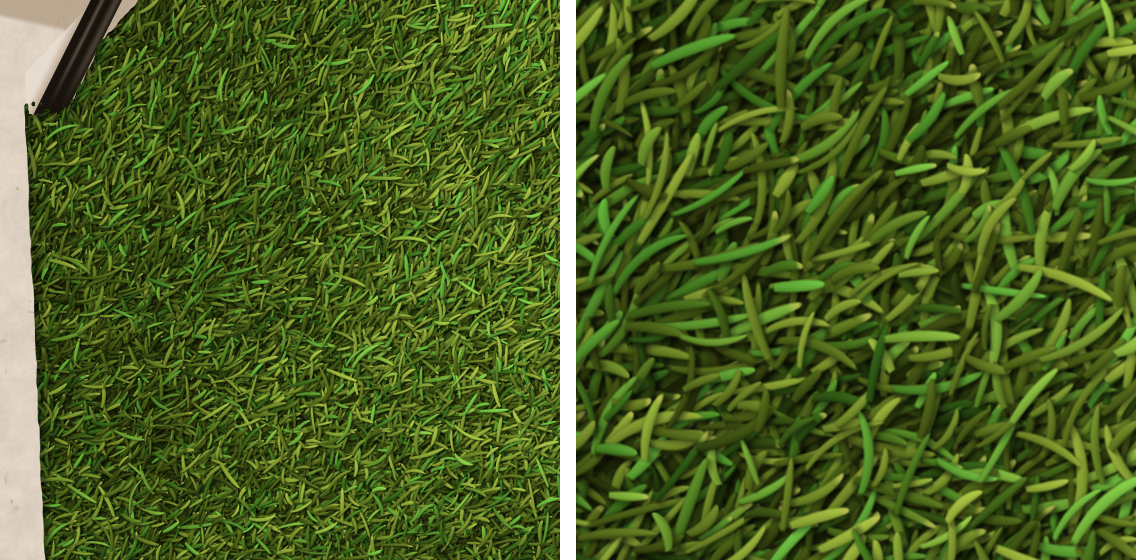
Left: the whole. Right: its middle third, enlarged.
Give the GLSL for this texture, as a WebGL 1 fragment shader.

```glsl
precision highp float;

uniform vec2 u_resolution;

vec4 hash4(vec2 p) {
  vec4 q = fract(p.xyxy * vec4(0.1031, 0.1030, 0.0973, 0.1099));
  q += dot(q, q.wzxy + 33.33);
  return fract((q.xxyz + q.yzzw) * q.zywx);
}

float noise(vec2 p) {
  vec2 i = floor(p), f = fract(p);
  f = f * f * (3.0 - 2.0 * f);
  return mix(mix(hash4(i).x, hash4(i + vec2(1, 0)).x, f.x),
             mix(hash4(i + vec2(0, 1)).x, hash4(i + vec2(1, 1)).x, f.x), f.y);
}

vec3 grassRamp(float t) {
  t = clamp(t, 0.0, 1.1);
  vec3 low = mix(vec3(0.10, 0.13, 0.02), vec3(0.28, 0.40, 0.09), min(t * 2.0, 1.0));
  return mix(low, vec3(0.56, 0.73, 0.24), max(t * 2.0 - 1.0, 0.0));
}

// Paints one curved, tapered blade and its soft shadow over col.
void paintBlade(inout vec3 col, vec2 p, vec2 root, vec2 cell, float depth, float light, float aa) {
  vec4 r = hash4(cell + 171.0);
  vec4 k = hash4(cell + 619.0);
  float lean = 0.62 + 0.45 * root.y - 0.1 * root.x;
  float angle = lean + (r.x + r.y - 1.0) * mix(1.9, 1.15, root.y);
  vec2 dir = vec2(cos(angle), sin(angle));
  vec2 d = p - root;
  vec2 q = vec2(dot(d, dir), dot(d, vec2(-dir.y, dir.x)));

  float halfLength = mix(0.012, 0.033, r.z * r.z);
  float s = q.x / halfLength;
  if (abs(s) > 1.3) return;
  q.y += (k.x - 0.5) * 0.5 * halfLength * (s * s - 0.4);
  float width = mix(0.0020, 0.0036, r.w) * sqrt(max(1.0 - s * s * (0.75 + 0.2 * s), 0.0));
  float ends = 1.0 - smoothstep(0.9, 1.05, abs(s));

  float shadow = 1.0 - smoothstep(0.0, width + 0.004, abs(q.y + 0.0015));
  col *= 1.0 - 0.42 * shadow * ends;

  float across = clamp(q.y / max(width, 0.001), -1.0, 1.0);
  float tone = 0.22 + 0.47 * depth + (k.y - 0.5) * 0.62 + light;
  tone += 0.11 * across + 0.1 * s - 0.1 * across * across;
  vec3 tint = mix(vec3(1.1, 0.97, 1.0), vec3(0.78, 1.05, 1.1), smoothstep(0.45, 1.0, k.z));
  vec3 blade = grassRamp(tone) * tint;
  float paleTip = smoothstep(0.6, 0.85, s) * step(0.86, k.w);
  blade = mix(blade, vec3(0.72, 0.74, 0.32), paleTip * 0.8);
  col = mix(col, blade, (1.0 - smoothstep(width - aa, width + aa, abs(q.y))) * ends);
}

vec3 grass(vec2 p, float aa) {
  float light = 0.24 * (noise(p * 4.0 + 7.0) - 0.5) + 0.12 * (p.x - 0.5);
  vec3 col = grassRamp(0.08 + 0.25 * noise(p * 70.0));
  const float size = 0.035;
  for (int layer = 0; layer < 17; layer++) {
    float n = float(layer);
    vec2 shift = hash4(vec2(n, 43.0)).xy;
    vec2 home = floor(p / size + shift);
    for (int y = -1; y <= 1; y++) {
      for (int x = -1; x <= 1; x++) {
        vec2 cell = home + vec2(x, y);
        vec2 id = cell + vec2(n * 53.0, n * 97.0);
        vec2 root = (cell + hash4(id + 11.0).xy - shift) * size;
        paintBlade(col, p, root, id, n / 16.0, light, aa);
      }
    }
  }
  return col;
}

// Pale slab, its shaded corner, and the slanted dark rail.
vec3 paving(vec2 p, float slant, float aa) {
  float grain = noise(p * 35.0) * 0.6 + noise(p * 140.0) * 0.4;
  vec3 col = vec3(0.87, 0.82, 0.76) + (grain - 0.5) * 0.07;
  float rust = smoothstep(0.82, 0.95, noise(p * 95.0 + 31.0)) * smoothstep(0.55, 0.8, noise(p * 9.0));
  col = mix(col, vec3(0.72, 0.55, 0.38), rust * 0.6);
  float corner = smoothstep(-0.006, 0.006, p.y - 0.972 + 0.22 * p.x);
  col = mix(col, vec3(0.70, 0.62, 0.52), corner * 0.8);

  float panel = smoothstep(-aa, aa, p.x - 0.045 - max(p.y - 0.87, 0.0) * 0.95);
  vec3 panelColor = mix(vec3(0.90, 0.86, 0.81), vec3(0.74, 0.67, 0.59), smoothstep(0.04, 0.064, slant));
  col = mix(col, panelColor, panel * smoothstep(0.77, 0.80, p.y));

  float streak = exp(-pow((slant - 0.083) / 0.004, 2.0)) + 0.8 * exp(-pow((slant - 0.108) / 0.007, 2.0));
  vec3 rail = mix(vec3(0.09, 0.07, 0.05), vec3(0.33, 0.29, 0.24), streak * smoothstep(0.79, 0.92, p.y));
  float inRail = smoothstep(-aa, aa, slant - 0.062) * (1.0 - smoothstep(-aa, aa, slant - 0.118));
  return mix(col, rail, inRail * smoothstep(0.78, 0.80, p.y));
}

void main() {
  vec2 p = gl_FragCoord.xy / u_resolution;
  float aa = max(0.0011, 0.75 / u_resolution.y);

  // Distance to the ragged border between paving and lawn
  float slant = p.x - (p.y - 0.8) * 0.5;
  float ragged = noise(p * vec2(150.0, 60.0)) - 0.5;
  float slab = p.x - 0.080 + 0.044 * p.y + ragged * 0.003;
  float foot = 0.805 - p.y + ragged * 0.03;
  float side = slant - 0.118 - max(p.y - 0.93, 0.0) * 0.45 + ragged * 0.006;
  float border = min(slab, max(foot, side));

  vec3 lawn = grass(p, aa) * mix(0.6, 1.0, smoothstep(0.0, 0.022, border));
  vec3 col = mix(paving(p, slant, aa), lawn, smoothstep(-aa, aa, border));
  gl_FragColor = vec4(col, 1.0);
}
```
